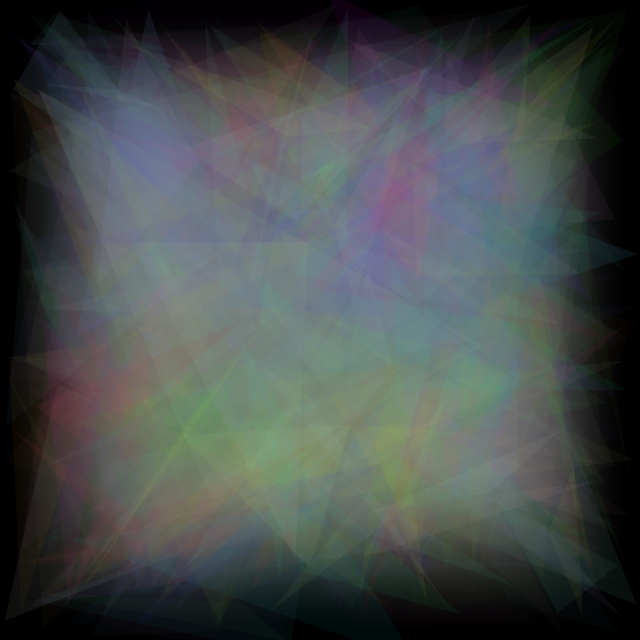
Reproduce this background procedurally as a three.js fragment shader.

```glsl
// Hundreds of faint translucent triangles pile up on black into a hazy grey cloud.
// A soft square haze lies beneath, hashed shards and rim spikes are blended over it
// with a few large shards, and broad glows tint the regions.
varying vec2 vUv;

vec3 hash31(float n) {
  vec3 h = fract(vec3(n) * vec3(0.1031, 0.1030, 0.0973));
  h += dot(h, h.yzx + 33.33);
  return fract((h.xxy + h.yzz) * h.zyx);
}

float cross2(vec2 a, vec2 b) {
  return a.x * b.y - a.y * b.x;
}

// Signed distance from p to the line through a and b
float edgeSide(vec2 p, vec2 a, vec2 b) {
  return cross2(b - a, p - a) / max(length(b - a), 0.0001);
}

// Smooth coverage of the triangle a, b, c
float triangle(vec2 p, vec2 a, vec2 b, vec2 c) {
  float winding = sign(cross2(b - a, c - a));
  float inside = min(winding * edgeSide(p, a, b),
                 min(winding * edgeSide(p, b, c), winding * edgeSide(p, c, a)));
  return smoothstep(-0.0008, 0.0008, inside);
}

float glow(vec2 p, vec2 center, float radius) {
  vec2 d = (p - center) / radius;
  return exp(-dot(d, d));
}

void main() {
  vec2 p = vUv;

  // Square haze: green below, violet above
  vec2 border = min(p, 1.0 - p);
  vec2 fade = smoothstep(0.02, 0.28, border);
  float haze = pow(fade.x * fade.y, 0.8);
  vec3 color = haze * mix(vec3(0.43, 0.47, 0.44), vec3(0.43, 0.42, 0.48),
                          smoothstep(0.45, 0.75, p.y));

  // Scattered shards
  for (int i = 0; i < 150; i++) {
    float seed = float(i) * 3.0 + 11.0;
    vec3 xs = 0.005 + 0.99 * hash31(seed);
    vec3 ys = 0.005 + 0.99 * hash31(seed + 1.0);
    vec3 ink = 0.96 * hash31(seed + 2.0);
    float cover = triangle(p, vec2(xs.x, ys.x), vec2(xs.y, ys.y), vec2(xs.z, ys.z));
    color = mix(color, ink, 0.035 * cover);
  }

  // Spikes with their tips near the rim, spread over the four sides
  for (int i = 0; i < 140; i++) {
    float seed = float(i) * 3.0 + 703.0;
    vec3 place = hash31(seed);
    vec3 shape = hash31(seed + 1.0);
    float side = mod(float(i), 4.0);
    vec2 q = side < 2.0 ? p : p.yx;
    if (mod(side, 2.0) > 0.5) q.y = 1.0 - q.y;
    vec2 tip = vec2(0.01 + 0.98 * place.x, 0.01 + 0.12 * place.y);
    vec2 foot = vec2(mix(tip.x, 0.5, 0.4) + 0.5 * (place.z - 0.5), tip.y + 0.12 + 0.35 * shape.x);
    vec2 spread = vec2(0.015 + 0.12 * shape.y * shape.y, 0.2 * (shape.z - 0.5));
    vec3 ink = 0.96 * hash31(seed + 2.0);
    color = mix(color, ink, 0.055 * triangle(q, tip, foot - spread, foot + spread));
  }

  // Large shards across the middle
  color = mix(color, vec3(0.60, 0.63, 0.62), 0.12 * triangle(p, vec2(0.205, 0.622), vec2(0.48, 0.622), vec2(0.462, 0.127)));
  color = mix(color, vec3(0.56, 0.64, 0.56), 0.13 * triangle(p, vec2(0.06, 0.86), vec2(0.755, 0.46), vec2(0.33, 0.22)));
  color = mix(color, vec3(0.44, 0.62, 0.44), 0.09 * triangle(p, vec2(0.49, 0.63), vec2(0.13, 0.10), vec2(0.43, 0.47)));

  // Shards reaching for the sides
  color = mix(color, vec3(0.35, 0.48, 0.58), 0.12 * triangle(p, vec2(0.232, 0.985), vec2(0.118, 0.47), vec2(0.36, 0.62)));
  color = mix(color, vec3(0.40, 0.50, 0.60), 0.12 * triangle(p, vec2(0.094, 0.984), vec2(0.02, 0.86), vec2(0.36, 0.62)));
  color = mix(color, vec3(0.22, 0.44, 0.50), 0.15 * triangle(p, vec2(0.75, 0.69), vec2(0.997, 0.603), vec2(0.77, 0.53)));
  color = mix(color, vec3(0.20, 0.55, 0.45), 0.10 * triangle(p, vec2(0.73, 0.69), vec2(0.94, 0.668), vec2(0.78, 0.60)));
  color = mix(color, vec3(0.58, 0.26, 0.30), 0.11 * triangle(p, vec2(0.055, 0.366), vec2(0.14, 0.30), vec2(0.38, 0.50)));
  color = mix(color, vec3(0.55, 0.50, 0.42), 0.12 * triangle(p, vec2(0.927, 0.958), vec2(0.70, 0.22), vec2(0.82, 0.88)));
  color = mix(color, vec3(0.56, 0.32, 0.50), 0.09 * triangle(p, vec2(0.56, 0.958), vec2(0.52, 0.74), vec2(0.70, 0.75)));
  color = mix(color, vec3(0.45, 0.48, 0.44), 0.12 * triangle(p, vec2(0.007, 0.03), vec2(0.09, 0.40), vec2(0.50, 0.22)));
  color = mix(color, vec3(0.28, 0.48, 0.42), 0.12 * triangle(p, vec2(0.995, 0.055), vec2(0.85, 0.42), vec2(0.50, 0.25)));

  // Broad tints
  vec3 tint = vec3(-0.01, 0.02, -0.01) * glow(p, vec2(0.42, 0.40), 0.20);
  tint += vec3(-0.01, 0.04, -0.03) * glow(p, vec2(0.26, 0.33), 0.10);
  tint += vec3(0.01, -0.02, 0.05) * glow(p, vec2(0.62, 0.74), 0.16);
  tint += vec3(-0.04, 0.00, 0.05) * glow(p, vec2(0.19, 0.76), 0.12);
  tint += vec3(0.05, -0.03, -0.02) * glow(p, vec2(0.16, 0.38), 0.09);
  tint += vec3(0.05, 0.00, -0.04) * glow(p, vec2(0.42, 0.89), 0.11);
  tint += vec3(0.03, 0.00, -0.03) * glow(p, vec2(0.62, 0.22), 0.13);
  tint += vec3(-0.04, 0.03, 0.01) * glow(p, vec2(0.80, 0.62), 0.10);
  tint += vec3(0.00, -0.02, 0.05) * glow(p, vec2(0.83, 0.33), 0.11);
  tint += vec3(0.06, -0.04, 0.00) * glow(p, vec2(0.27, 0.17), 0.11);
  color += tint * smoothstep(0.0, 0.3, color.g);

  gl_FragColor = vec4(clamp(color, 0.0, 1.0), 1.0);
}
```
